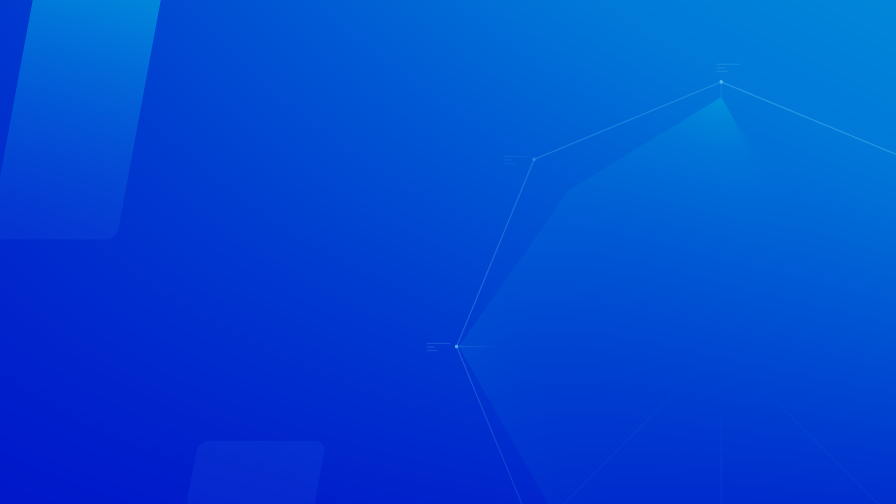
A Shadertoy shader for this background:

```glsl
// Blue diagonal gradient with slanted translucent tiles and a faceted glass panel,
// framed by a thin octagon with nodes, spokes and tiny caption strokes.
// Shapes are distance functions in units of canvas height, layered back to front.

float aa() { return 1.0 / iResolution.y; }

float cover(float d) { return 1.0 - smoothstep(-0.5 * aa(), 0.5 * aa(), d); }

// Thin line that keeps its total light when narrower than a pixel
float stroke(float d, float halfWidth) {
    float w = max(halfWidth, 0.6 * aa());
    return (1.0 - smoothstep(0.0, 2.0 * w, d)) * min(1.0, 1.4 * halfWidth / w);
}

float segment(vec2 p, vec2 a, vec2 b) {
    vec2 ab = b - a;
    return length(p - a - ab * clamp(dot(p - a, ab) / dot(ab, ab), 0.0, 1.0));
}

float roundedBox(vec2 p, vec2 halfSize, float r) {
    vec2 q = abs(p) - halfSize + r;
    return length(max(q, 0.0)) + min(max(q.x, q.y), 0.0) - r;
}

vec2 direction(float eighths) {
    float angle = eighths * 0.785398;
    return vec2(cos(angle), sin(angle));
}

// Electric blue ramp: green rises strongly, blue only a little
vec3 blueRamp(float g) { return vec3(0.0, g, 0.78 + 0.14 * g); }

void mainImage(out vec4 fragColor, in vec2 fragCoord) {
    vec2 p = fragCoord / iResolution.y;
    float aspect = iResolution.x / iResolution.y;
    p.x *= 1.77778 / aspect;

    // Background gradient, levelling off in the bright corner
    float green = 0.09 + 0.05 * p.x + 0.13 * p.y + 0.17 * p.x * p.y;
    green -= 0.6 * max(green - 0.47, 0.0);

    // Faceted panel, brightest along its left edges and at its tips
    vec2 center = vec2(1.431, 0.3125);
    vec2 apex = vec2(1.431, 0.808);
    vec2 q = vec2(center.x - p.x, p.y - center.y);
    float leftEdge = max(dot(q, vec2(0.521, 0.853)) - 0.422,
                     max(dot(q, vec2(0.818, 0.575)) - 0.426,
                         dot(q, vec2(0.868, -0.494)) - 0.452));
    float rightEdge = dot(p - apex, vec2(0.874, 0.486));
    float apexDistance = distance(p, apex);
    float softness = 0.5 * aa() + 0.5 * max(apexDistance - 0.06, 0.0);
    float glow = 0.035 * exp(5.0 * min(leftEdge, 0.0));
    glow += 0.075 * exp(-14.0 * apexDistance);
    glow += 0.035 * exp(-14.0 * distance(p, vec2(0.91, 0.3125)));
    green += glow * cover(leftEdge) * (1.0 - smoothstep(-softness, softness, rightEdge));
    vec3 color = blueRamp(green);

    // Slanted tiles: a tall one at the top, a short one at the bottom
    float slantX = p.x - 0.185 * (p.y - 1.0);
    for (int i = 0; i < 2; i++) {
        vec2 tileTop = i == 0 ? vec2(0.192, 1.125) : vec2(0.682, 0.125);
        float d = roundedBox(vec2(slantX, p.y) - tileTop + vec2(0.0, 0.3),
                             vec2(0.127, 0.3), 0.022);
        float rise = i == 0 ? clamp((p.y - 0.525) / 0.475, 0.0, 1.0) : 0.0;
        vec3 tint = vec3(0.02 * (1.0 - rise), 0.04 + 0.2 * pow(rise, 1.4), 0.015 + 0.025 * rise);
        color += tint * cover(d);
    }

    // Octagon outline and fading spokes
    vec3 lineColor = vec3(0.4, 0.78, 0.97);
    float ringRadius = 0.525;
    float r = distance(p, center);
    float lines = 0.0;
    for (int i = 0; i < 8; i++) {
        float k = float(i);
        vec2 a = center + ringRadius * direction(k);
        vec2 b = center + ringRadius * direction(k + 1.0);
        float edge = stroke(segment(p, a, b), 0.0009);
        float edgeLight = i == 1 ? 0.38 : 0.15 + 0.12 * smoothstep(0.0, 0.4, p.y);
        lines = max(lines, edge * edgeLight);
        if (i >= 4) {
            float fade = i == 4 ? 0.14 * smoothstep(0.42, 0.52, r)
                                : 0.055 * smoothstep(0.06, 0.25, r);
            lines = max(lines, fade * stroke(segment(p, center, a), 0.001));
        }
    }
    lines = max(lines, 0.12 * stroke(segment(p, apex, vec2(1.431, 0.833)), 0.001));

    // Nodes with small caption strokes beside them
    for (int i = 0; i < 3; i++) {
        vec2 node = center + ringRadius * direction(2.0 + float(i));
        float strength = i == 1 ? 0.35 : 0.75;
        lines = max(lines, strength * cover(distance(p, node) - 0.0036));
        vec2 caption = node + (i == 0 ? vec2(-0.008, 0.035) : vec2(-0.058, 0.006));
        for (int j = 0; j < 3; j++) {
            vec2 start = caption - vec2(0.0, 0.007 * float(j));
            float len = 0.026 + 0.018 * mod(float(j) + 1.0, 2.0) - 0.012 * float(j);
            float mark = stroke(segment(p, start, start + vec2(len, 0.0)), 0.0009);
            lines = max(lines, 0.25 * strength * mark);
        }
    }
    color = mix(color, lineColor, lines);

    fragColor = vec4(clamp(color, 0.0, 1.0), 1.0);
}
```
